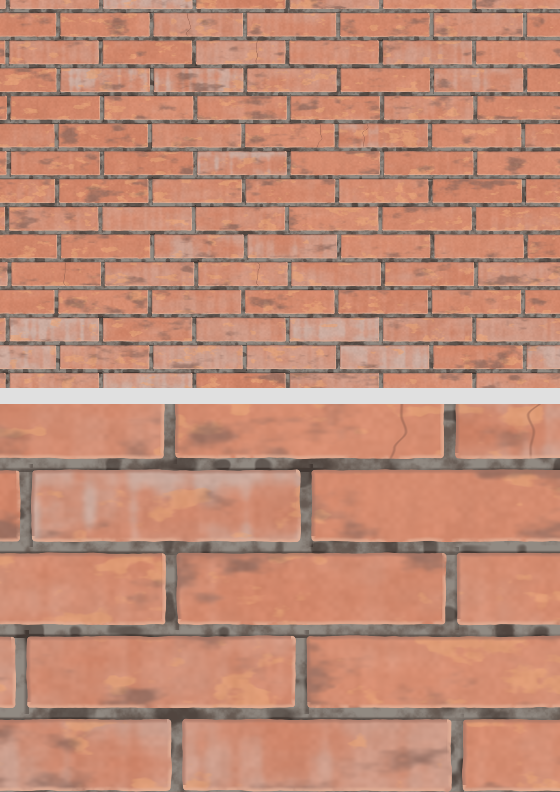
Top, the full canvas; bottom, a detail of the centre.
This texture is drawn by a WebGL 1 fragment shader. Its source:

```glsl
precision highp float;
// Running-bond brick wall: 6 bricks across and 14 courses up, wrapping at every side.
// Each brick is a rounded box with its own tint, pale bloom, soot, scuffs and rare crack;
// lit lower and right edges and shaded grey mortar give the relief.

uniform vec2 u_resolution;

const vec2 GRID = vec2(6.0, 14.0);
const float BRICK_ASPECT = 3.375;

float hash(vec2 p) {
  p = fract(p * vec2(0.1031, 0.1137));
  p += dot(p, p.yx + 33.33);
  return fract((p.x + p.y) * p.x * 17.31 + p.y * 41.7);
}

// Value noise that wraps over the unit square
float noise(vec2 uv, vec2 cells, float seed) {
  vec2 p = uv * cells;
  vec2 i = floor(p);
  vec2 f = fract(p);
  f = f * f * (3.0 - 2.0 * f);
  vec2 a = mod(i, cells) + seed;
  vec2 b = mod(i + 1.0, cells) + seed;
  return mix(mix(hash(a), hash(vec2(b.x, a.y)), f.x),
             mix(hash(vec2(a.x, b.y)), hash(b), f.x), f.y);
}

float clouds(vec2 uv, vec2 cells, float seed) {
  float sum = 0.0;
  float weight = 0.533;
  for (int i = 0; i < 4; i++) {
    sum += weight * noise(uv, cells, seed);
    cells *= 2.0;
    seed += 13.0;
    weight *= 0.5;
  }
  return sum;
}

float roundedBox(vec2 p, vec2 halfSize, float radius) {
  vec2 d = abs(p) - halfSize + radius;
  return length(max(d, 0.0)) + min(max(d.x, d.y), 0.0) - radius;
}

vec3 mortarColor(vec2 uv, vec2 local, vec2 halfSize) {
  float grit = clouds(uv, vec2(140.0, 98.0), 3.0);
  float patches = clouds(uv, vec2(24.0, 16.0), 71.0);
  vec3 color = mix(vec3(0.40, 0.35, 0.32), vec3(0.57, 0.54, 0.51),
                   smoothstep(0.25, 0.62, 0.6 * grit + 0.4 * patches));
  // Shade along the top and left of the brick below the joint
  float above = smoothstep(0.04, 0.0, local.y - halfSize.y) * step(halfSize.y - 0.02, local.y);
  float beside = smoothstep(0.05, 0.0, -local.x - halfSize.x) * step(halfSize.x - 0.02, -local.x);
  float shade = max(above, 0.6 * beside) * smoothstep(0.2, 0.6, patches);
  // Deep pits where the joints meet
  float pit = smoothstep(0.62, 0.8, noise(uv, vec2(90.0, 70.0), 19.0));
  return mix(color, vec3(0.26, 0.22, 0.20), clamp(0.75 * shade + 0.6 * pit, 0.0, 1.0));
}

vec3 brickColor(vec2 uv, vec2 local, vec2 id, float edge) {
  float tint = hash(id + 5.3);
  float age = hash(id + 27.7);
  float seed = floor(hash(id + 61.1) * 200.0);
  float soft = clouds(uv, vec2(18.0, 28.0), seed);
  float fine = clouds(uv, vec2(90.0, 70.0), seed + 7.0);
  float streak = noise(uv, vec2(150.0, 14.0), seed + 31.0);

  vec3 color = mix(vec3(0.80, 0.50, 0.39), vec3(0.85, 0.57, 0.46), 0.5 * tint + 0.5 * soft);

  // Dusty wash, stronger in the lowest courses
  float low = 0.5 + 0.5 * cos(6.28318 * (uv.y - 0.09));
  float wash = smoothstep(0.45, 0.95, 0.45 * age + 0.4 * soft + 0.15 * streak + 0.2 * low * low);
  color = mix(color, vec3(0.81, 0.62, 0.55), 0.9 * wash);

  // Chalky bloom on a few bricks
  float bloom = smoothstep(0.8, 0.95, age) * smoothstep(0.38, 0.68, 0.7 * soft + 0.3 * streak);
  color = mix(color, vec3(0.79, 0.69, 0.65), 0.75 * bloom);

  // Orange scuffs and dark soot
  float scuff = smoothstep(0.62, 0.74, clouds(uv, vec2(42.0, 56.0), seed + 90.0));
  color = mix(color, vec3(0.90, 0.64, 0.47), 0.65 * scuff);
  float soot = smoothstep(0.58, 0.82, clouds(uv, vec2(24.0, 36.0), seed + 140.0));
  color = mix(color, vec3(0.53, 0.40, 0.36), 0.7 * soot);

  // Hairline crack on a rare brick
  float path = (tint - 0.5) * 2.4 + 0.25 * (noise(uv, vec2(12.0, 70.0), seed) - 0.5);
  float crack = smoothstep(0.03, 0.0, abs(local.x - path)) * step(0.91, hash(id + 83.9));
  color = mix(color, vec3(0.60, 0.40, 0.33), 0.6 * crack);

  color *= 0.97 + 0.06 * fine + 0.03 * (streak - 0.5);
  color += 0.03 * (noise(uv, vec2(300.0, 210.0), 11.0) - 0.5);

  // Lit lower and right arrises, dull upper and left ones
  float rim = smoothstep(-0.06, -0.01, edge);
  float lit = max(step(local.y, -0.36), step(1.57, local.x));
  color = mix(color, vec3(0.89, 0.69, 0.59), 0.75 * rim * lit * smoothstep(0.2, 0.5, fine));
  return mix(color, vec3(0.64, 0.45, 0.39), 0.65 * rim * (1.0 - lit));
}

void main() {
  vec2 uv = gl_FragCoord.xy / u_resolution;
  float pixel = GRID.y / u_resolution.y;

  // Alternate courses shift by about half a brick
  vec2 cell = uv * GRID - vec2(0.0, 0.61);
  float course = floor(cell.y);
  cell.x -= mix(0.62, 0.09, mod(course, 2.0)) + 0.03 * (hash(vec2(mod(course, 14.0), 9.0)) - 0.5);
  vec2 id = mod(floor(cell), GRID);
  vec2 local = (fract(cell) - 0.5) * vec2(BRICK_ASPECT, 1.0);

  vec2 halfSize = vec2(0.5 * BRICK_ASPECT - 0.07, 0.43);
  float rough = 0.03 * (clouds(uv, vec2(80.0, 60.0), 41.0) - 0.5);
  float edge = roundedBox(local, halfSize, 0.04) + rough;
  float brick = smoothstep(0.5 * pixel, -0.5 * pixel, edge);

  vec3 color = mix(mortarColor(uv, local, halfSize), brickColor(uv, local, id, edge), brick);
  gl_FragColor = vec4(color, 1.0);
}
```
